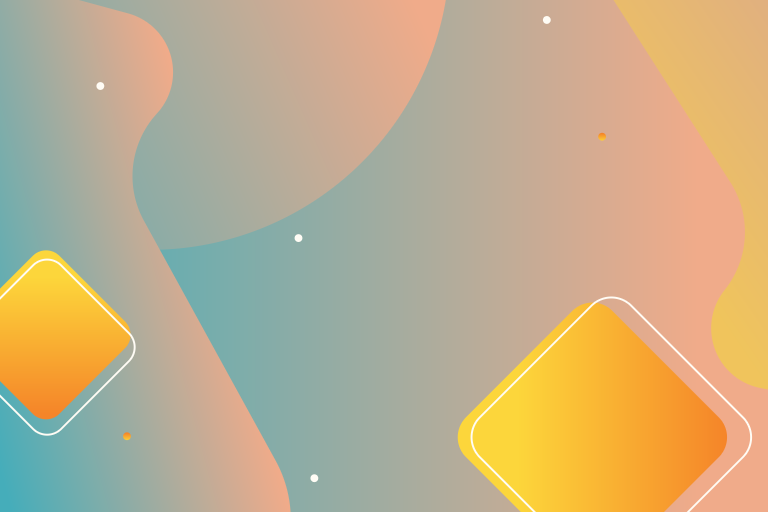
Give the GLSL for this background, as a Shadertoy shader.

```glsl
const float WIDTH = 1.5;               // canvas width; its height is about 1

const vec3 TEAL   = vec3(0.27, 0.68, 0.73);
const vec3 PEACH  = vec3(0.94, 0.67, 0.54);
const vec3 HONEY  = vec3(0.94, 0.77, 0.36);
const vec3 SAND   = vec3(0.88, 0.69, 0.50);
const vec3 YELLOW = vec3(0.99, 0.84, 0.23);
const vec3 ORANGE = vec3(0.96, 0.52, 0.16);
const vec3 WHITE  = vec3(1.0, 0.99, 0.96);

// Wavy panel, measured from the centre of its round lobe
const float LOBE_RADIUS   = 0.119;
const vec2  LOBE_ARM      = vec2(-0.195, 0.053);
const vec2  VALLEY_CENTRE = vec2(0.2207, -0.2031);
const vec2  SLOPE_NORMAL  = vec2(0.8766, 0.4813);

const vec2  LEFT_LOBE  = vec2(0.219, 0.859);
const float LEFT_LIMIT = 0.568;
const vec2  RIGHT_LOBE = vec2(1.508, 0.359);
const float RIGHT_TURN = 0.068;

const vec2  DISC_CENTRE = vec2(0.293, 1.098);
const float DISC_RADIUS = 0.586;

// Diamonds: centre, half extent, corner radius
const vec4 BIG_FILL   = vec4(1.157, 0.146, 0.263, 0.055);
const vec4 BIG_LINE   = vec4(1.194, 0.146, 0.273, 0.055);
const vec4 SMALL_FILL = vec4(0.090, 0.346, 0.165, 0.037);
const vec4 SMALL_LINE = vec4(0.092, 0.322, 0.171, 0.039);
const float LINE_HALF_WIDTH = 0.0019;

const float DOT_RADIUS = 0.0076;
const vec2 WHITE_DOTS[4] = vec2[4](vec2(0.196, 0.832), vec2(1.068, 0.961),
                                   vec2(0.583, 0.535), vec2(0.614, 0.066));
const vec2 ORANGE_DOTS[2] = vec2[2](vec2(1.176, 0.733), vec2(0.248, 0.148));

float pixel;

float cover(float d) {
    return clamp(0.5 - d / pixel, 0.0, 1.0);
}

float smoothMax(float a, float b, float k) {
    float h = max(k - abs(a - b), 0.0) / k;
    return max(a, b) + 0.25 * k * h * h;
}

vec3 ramp(vec3 from, vec3 to, float t) {
    return mix(from, to, clamp(t, 0.0, 1.0));
}

float capsule(vec2 q, vec2 end, float radius) {
    float along = clamp(dot(q, end) / dot(end, end), 0.0, 1.0);
    return length(q - end * along) - radius;
}

// Straight slope that flows through a round valley into a round lobe
float wavyPanel(vec2 q) {
    float valleyRadius = length(VALLEY_CENTRE) - LOBE_RADIUS;
    vec2 axis = normalize(VALLEY_CENTRE);
    vec2 v = q - VALLEY_CENTRE;
    float slope = dot(v, SLOPE_NORMAL) + valleyRadius;
    float wedge = max(dot(q, vec2(-axis.y, axis.x)),
                      dot(v, vec2(SLOPE_NORMAL.y, -SLOPE_NORMAL.x)));
    float neck = max(wedge, valleyRadius - length(v));
    return min(min(slope, neck), capsule(q, LOBE_ARM, LOBE_RADIUS));
}

float diamond(vec2 p, vec4 shape) {
    vec2 q = p - shape.xy;
    q = abs(vec2(q.x + q.y, q.y - q.x)) * 0.70711;
    q -= (shape.z - shape.w) * 0.70711;
    return length(max(q, 0.0)) + min(max(q.x, q.y), 0.0) - shape.w;
}

float outline(vec2 p, vec4 shape) {
    return cover(abs(diamond(p, shape)) - LINE_HALF_WIDTH);
}

void mainImage(out vec4 fragColor, in vec2 fragCoord) {
    pixel = WIDTH / iResolution.x;
    vec2 p = fragCoord * pixel;

    // Backdrop and large disc
    vec3 color = ramp(TEAL, PEACH, 0.75 * p.x - 0.02);
    vec3 discColor = ramp(TEAL, PEACH, dot(p, vec2(0.82, 0.36)) - 0.02);
    color = mix(color, discColor, cover(length(p - DISC_CENTRE) - DISC_RADIUS));

    // Left panel
    float left = smoothMax(wavyPanel(p - LEFT_LOBE), p.x - LEFT_LIMIT, 0.03);
    vec3 leftColor = ramp(TEAL, PEACH, dot(p, vec2(1.84, 0.49)) - 0.04);
    color = mix(color, leftColor, cover(left));

    // Right panel: the same form, turned half around
    float c = cos(RIGHT_TURN), s = sin(RIGHT_TURN);
    float right = wavyPanel(mat2(c, -s, s, c) * (RIGHT_LOBE - p));
    vec3 rightColor = ramp(HONEY, SAND, dot(p - vec2(1.445, 0.316), vec2(1.9, 1.3)));
    color = mix(color, rightColor, cover(right));

    // Diamonds with offset outlines
    vec3 bigColor = ramp(YELLOW, ORANGE, (p.x - 1.01) / 0.41);
    vec3 smallColor = ramp(YELLOW, ORANGE, (0.46 - p.y) / 0.27);
    color = mix(color, bigColor, cover(diamond(p, BIG_FILL)));
    color = mix(color, smallColor, cover(diamond(p, SMALL_FILL)));
    color = mix(color, WHITE, max(outline(p, BIG_LINE), outline(p, SMALL_LINE)));

    // Scattered dots
    for (int i = 0; i < 4; i++)
        color = mix(color, WHITE, cover(length(p - WHITE_DOTS[i]) - DOT_RADIUS));
    for (int i = 0; i < 2; i++) {
        vec2 q = p - ORANGE_DOTS[i];
        vec3 dotColor = ramp(YELLOW, ORANGE, 0.6 + 0.5 * q.y / DOT_RADIUS);
        color = mix(color, dotColor, cover(length(q) - DOT_RADIUS));
    }

    fragColor = vec4(color, 1.0);
}
```
